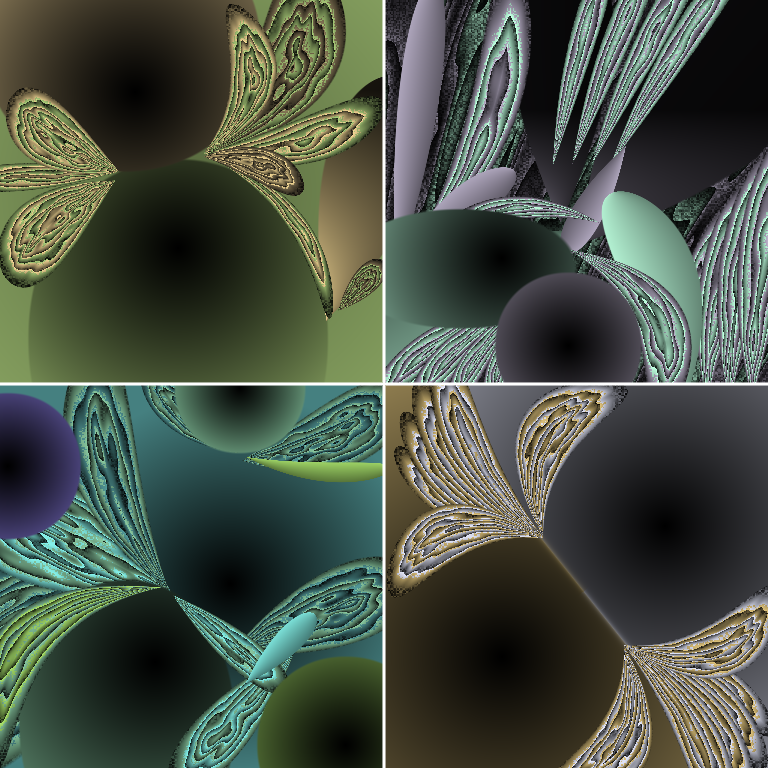
Write a Shadertoy shader that draws this background.

```glsl
// Four panels of attractor basins: dark wells that brighten outward, split by
// fractal fans. Wells are superellipses; the fans are bent, tapered leaves whose
// nested hairpin bands alternate two tints, with speckled band edges.

vec2 p;    // position within a panel, 0 to 1
vec3 col;  // colour painted so far

float hash(vec2 v) { return fract(sin(dot(v, vec2(127.1, 311.7))) * 43758.5453); }

float noise(vec2 v) {
  vec2 i = floor(v), f = smoothstep(0., 1., fract(v)), e = vec2(1, 0);
  return mix(mix(hash(i), hash(i + e), f.x),
             mix(hash(i + e.yx), hash(i + e.xx), f.x), f.y);
}

// Well of attraction: black at its core, tinted toward the rim.
void basin(float x, float y, float rx, float ry, vec2 core, vec3 tint) {
  vec2 q = pow(abs(p - vec2(x, y)) / vec2(rx, ry), vec2(2.1));
  float edge = (q.x + q.y - 1.) * min(rx, ry) * .4;
  float light = length(p - core) / (1.2 * max(rx, ry));
  light = min(light * (.75 + .3 * light), 1.1);
  col = mix(col, tint * light, smoothstep(.003, -.003, edge));
}

void disc(float x, float y, float r, vec3 tint) { basin(x, y, r, r, vec2(x, y), tint); }

// Leaf from a pointed tip to a round end; equal tints give a plain leaf.
void leaf(float ax, float ay, float bx, float by, float bend, float width, vec3 outer, vec3 inner) {
  vec2 axis = vec2(bx - ax, by - ay), d = p - vec2(ax, ay);
  vec2 q = vec2(dot(d, axis), dot(d, vec2(-axis.y, axis.x))) / dot(axis, axis);
  if (q.x <= 0. || q.x >= 1.) return;
  q.y -= bend * 4. * q.x * (1. - q.x);
  float side = q.y / max(width * 2.6 * q.x * sqrt(1. - q.x), 1e-4);
  float depth = 1. - abs(side);
  if (depth <= 0.) return;
  vec3 tint = outer * (.85 + .25 * side);
  if (outer != inner) {
    // Hairpin bands, each brightening inward from a grainy dark edge.
    float grain = hash(floor(p * 256.));
    float warp = noise(q * vec2(9, 30) + ax * 40.) - .5;
    float band = depth * smoothstep(1., .6, q.x) * (2. + 16. * width) * (1. + .6 * warp);
    float k = fract(band);
    tint = mix(outer, inner, mod(floor(band + .4 * grain), 2.)) * (.3 + .9 * k);
    tint *= mix(.1 + 1.5 * grain, 1., smoothstep(0., .35, k));
  }
  col = mix(col, tint, smoothstep(0., .05, depth));
}

// Olive and tan wells, one above the other.
void olivePanel() {
  vec3 green = vec3(.56, .67, .4), sand = vec3(.8, .71, .49), brown = vec3(.45, .4, .29);
  col = green * (.6 + .45 * length(p - .5));
  basin(.464, .115, .39, .47, vec2(.464, .354), green * .85);
  basin(.318, .883, .36, .33, vec2(.352, .76), brown);
  leaf(.53, .6, .82, 1.1, -.15, .2, brown, green);
  leaf(.53, .6, .61, .99, -.22, .16, sand, green);
  leaf(.31, .553, -.1, .53, 0., .09, green, sand);
  leaf(.31, .553, .03, .75, .08, .24, sand, green);
  leaf(.3, .53, .02, .27, -.08, .24, green, sand);
  vec3 fade = sand * max(1.4 - 1.7 * p.y, .1);
  leaf(.85, .165, 1.05, .8, 0., .2, fade, fade);
  leaf(.54, .595, .86, .17, .15, .05, green, sand);
  leaf(.53, .6, 1., .73, -.08, .13, green, sand);
  leaf(.53, .592, .79, .505, .1, .17, brown, sand);
  leaf(.88, .19, 1., .32, 0., .2, brown, green);
}

// Mint and lavender filaments sweeping up to the right.
void mintPanel() {
  vec3 mint = vec3(.64, .86, .75), lilac = vec3(.62, .59, .67);
  float n = noise(vec2((p.x - p.y * (.1 + .5 * p.x)) * 36., p.y * 3.));
  col = mix(lilac, mint, step(.5, n)) * (.05 + .6 * fract(n * 4.));
  col *= .3 + hash(floor(p * 256.));
  vec3 dusk = lilac * clamp(1.2 - 1.6 * p.y, .06, 1.);
  leaf(.5, .36, 1.25, 1.25, 0., .23, dusk, dusk);
  leaf(.46, .42, .46, 1.2, 0., .18, dusk, dusk);
  leaf(.05, .3, .33, 1.1, -.1, .08, lilac, mint);
  leaf(.03, .28, .13, 1.05, 0., .07, lilac, lilac);
  leaf(.5, .4, -.15, .05, 0., .2, mint * .7, mint * .7);
  for (float i = 0.; i < 4.; i++) {
    leaf(.44 + .05 * i, .57, .6 + .12 * i, 1.15, .02, .06, mint, lilac);
    leaf(.78 + .06 * i, -.05, .95 + .07 * i, .5 + .09 * i, .07, .1, lilac, mint);
    leaf(.4, .22, .11 * i - .05, -.1, -.1, .09, lilac, mint);
  }
  leaf(.02, .26, .34, .555, .05, .12, lilac, lilac);
  leaf(.63, .62, .47, .34, 0., .13, lilac, lilac);
  leaf(.56, .42, .15, .4, -.12, .08, lilac, mint);
  leaf(.76, -.1, .6, .5, -.1, .16, mint, mint);
  leaf(.48, .35, .72, -.1, .24, .14, lilac, mint);
  basin(.2, .3, .3, .155, vec2(.307, .328), mint * .65);
  disc(.48, .1, .19, lilac * .6);
}

// Five wells around a broad teal one.
void tealPanel() {
  vec3 teal = vec3(.27, .5, .5), mint = vec3(.45, .66, .53);
  vec3 lime = vec3(.56, .75, .36), cyan = vec3(.44, .8, .77);
  col = teal * min(length(p - vec2(.6, .48)) / .5, 1.);
  leaf(.46, .45, -.2, .05, -.15, .32, mint, teal);
  leaf(.45, .45, -.1, .75, 0., .26, cyan, mint);
  leaf(.44, .46, .25, 1.1, .1, .14, mint, teal);
  leaf(.62, .82, .38, 1.08, .1, .16, teal, mint);
  leaf(.63, .8, 1.05, .98, -.08, .2, mint, teal);
  leaf(.64, .81, 1.02, .78, -.06, .07, lime, lime);
  leaf(.6, .3, 1.08, .5, 0., .2, mint, teal);
  disc(.02, .786, .19, vec3(.34, .31, .56));
  disc(.625, .99, .17, mint);
  basin(.33, .12, .28, .37, vec2(.404, .276), mint * .65);
  leaf(.42, .47, -.02, 0., -.25, .12, mint, lime);
  leaf(.77, .31, .45, -.05, 0., .15, mint, cyan);
  leaf(.45, .45, .75, .2, 0., .12, mint, cyan);
  leaf(.64, .22, .82, .4, 0., .14, cyan, cyan);
  disc(.9, .06, .23, lime * .6);
}

// Grey and gold wells with half-turn symmetry; the tints swap with the turn.
void goldPanel() {
  vec3 a = vec3(.72, .63, .4), b = vec3(.75, .76, .82), gold = a;
  vec2 mid = vec2(.52, .46), well = vec2(.212, .17), d = p - mid, tip = vec2(.415, .6);
  if (dot(d, vec2(-well.y, well.x)) < 0.) { d = -d; a = b; b = gold; }
  p = mid + d;
  float s = dot(d, normalize(well));
  col = mix(a * length(d + well), b * length(d - well), smoothstep(-.003, .003, s));
  col += .3 * a * exp(-abs(s) * 180.);
  for (float i = 0.; i < 4.; i++) {
    float angle = 2.6 - .18 * i;
    vec2 end = tip + (.45 + .04 * i) * vec2(cos(angle), sin(angle));
    leaf(tip.x, tip.y, end.x, end.y, .1, .1, a, b);
  }
  leaf(tip.x, tip.y, .62, 1., .25, .19, b, a);
  leaf(tip.x, tip.y, .01, .46, -.22, .18, a, b);
}

void mainImage(out vec4 fragColor, in vec2 fragCoord) {
  vec2 uv = fragCoord / iResolution.xy, gap = abs(uv - .5);
  p = fract(uv * 2.);
  if (uv.y > .5) { if (uv.x < .5) olivePanel(); else mintPanel(); }
  else { if (uv.x < .5) tealPanel(); else goldPanel(); }
  // White cross between the panels.
  fragColor = vec4(mix(vec3(1), col, smoothstep(.001, .003, min(gap.x, gap.y))), 1);
}
```
